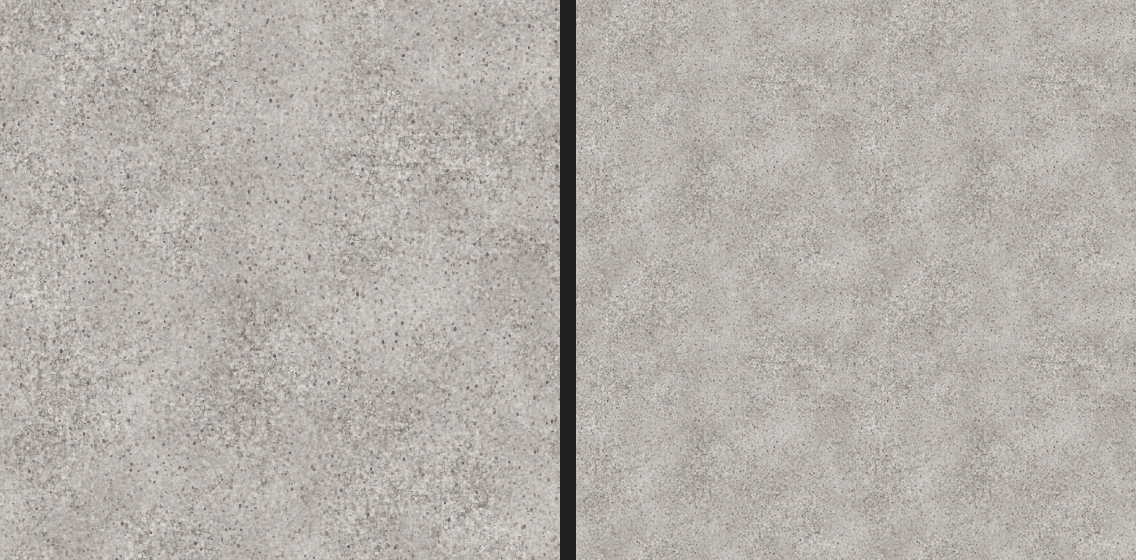
Left, the tile; right, the same tile 2 across and 2 down.
Write a three.js fragment shader that draws this texture.

```glsl
// Weathered grey concrete: soft cloudy stains under a fine sandy grain,
// a broken net of hairline cracks, and scattered pits and small stones.
// Every layer lives on a wrapped lattice, so the surface tiles seamlessly.
varying vec2 vUv;

vec2 hash2(vec2 p) {
  vec3 q = fract(p.xyx * vec3(0.1031, 0.1030, 0.0973));
  q += dot(q, q.yzx + 33.33);
  return fract((q.xx + q.yz) * q.zy);
}

// Dot product of a corner's random unit gradient with the offset to it
float corner(vec2 cell, vec2 offset, vec2 period, float seed) {
  float angle = 6.28318 * hash2(mod(cell, period) + seed).x;
  return dot(vec2(cos(angle), sin(angle)), offset);
}

// Gradient noise that wraps after a whole number of cells
float gradientNoise(vec2 uv, vec2 period, float seed) {
  vec2 p = uv * period;
  vec2 i = floor(p);
  vec2 f = p - i;
  vec2 w = f * f * f * (f * (f * 6.0 - 15.0) + 10.0);
  vec2 e = vec2(1.0, 0.0);
  float low = mix(corner(i, f, period, seed), corner(i + e.xy, f - e.xy, period, seed), w.x);
  float high = mix(corner(i + e.yx, f - e.yx, period, seed), corner(i + e.xx, f - e.xx, period, seed), w.x);
  return mix(low, high, w.y);
}

float clouds(vec2 uv, float period, float seed) {
  float sum = 0.0;
  float gain = 1.0;
  for (int octave = 0; octave < 4; octave++) {
    sum += gain * gradientNoise(uv, vec2(period), seed);
    period *= 2.0;
    gain *= 0.6;
    seed += 13.7;
  }
  return sum;
}

// Cellular sand: x is the distance to the grain border, y a random value per grain
vec2 sandGrains(vec2 uv, float count, float seed) {
  vec2 p = uv * count;
  vec2 i = floor(p);
  float nearest = 9.0;
  float second = 9.0;
  float id = 0.0;
  for (int y = -1; y <= 1; y++) {
    for (int x = -1; x <= 1; x++) {
      vec2 cell = i + vec2(float(x), float(y));
      vec2 h = hash2(mod(cell, count) + seed);
      float d = length(cell + h - p);
      second = min(second, max(nearest, d));
      if (d < nearest) {
        nearest = d;
        id = fract(h.x * 7.3 + h.y * 11.9);
      }
    }
  }
  return vec2(second - nearest, id);
}

// Sparse rounded spots: x is coverage, y a random value per spot
vec2 spots(vec2 uv, float count, float density, float seed) {
  vec2 p = uv * count;
  vec2 i = floor(p);
  vec2 result = vec2(0.0);
  for (int y = -1; y <= 1; y++) {
    for (int x = -1; x <= 1; x++) {
      vec2 cell = mod(i + vec2(float(x), float(y)), count);
      vec2 place = hash2(cell + seed);
      vec2 kind = hash2(cell + seed + 71.3);
      vec2 d = i + vec2(float(x), float(y)) + place - p;
      d.x *= mix(0.75, 1.35, kind.y);
      float radius = mix(0.14, 0.38, kind.y * kind.y);
      float cover = step(kind.x, density) * (1.0 - smoothstep(radius - 0.1, radius + 0.1, length(d)));
      if (cover > result.x) result = vec2(cover, fract(kind.y * 9.7 + place.x));
    }
  }
  return result;
}

void main() {
  // Slight warp that makes grains and stones irregular
  vec2 uv = vUv + 0.0022 * vec2(gradientNoise(vUv, vec2(150.0), 3.1), gradientNoise(vUv, vec2(150.0), 47.9));
  float stain = clouds(vUv, 6.0, 5.3);
  float rough = smoothstep(-0.3, 0.35, clouds(vUv, 5.0, 91.7));

  // Stained cement with sandy grain
  vec3 color = vec3(0.733, 0.714, 0.696) + stain * vec3(0.064, 0.066, 0.069);
  float grain = 0.10 * gradientNoise(vUv, vec2(118.0), 21.4) + 0.13 * gradientNoise(vUv, vec2(214.0), 63.2);
  color += grain * mix(0.75, 1.15, rough);

  // Grain tones and the broken crack net between them
  vec2 sand = sandGrains(uv, 112.0, 8.6);
  color += (sand.y - 0.45) * mix(0.04, 0.10, rough);
  float broken = smoothstep(-0.15, 0.3, gradientNoise(vUv, vec2(46.0), 37.5));
  float crack = (1.0 - smoothstep(0.02, 0.24, sand.x)) * broken;
  color -= crack * mix(0.05, 0.15, rough) * vec3(0.97, 1.0, 1.0);

  // Faint upright and level scratches from the formwork
  float upright = smoothstep(0.25, 0.5, gradientNoise(uv, vec2(150.0, 17.0), 29.8));
  float level = smoothstep(0.28, 0.5, gradientNoise(uv, vec2(15.0, 140.0), 83.6));
  color -= (0.07 * upright + 0.04 * level) * rough;

  // Pale chips, brown stones, then dark pits
  vec2 chip = spots(uv, 84.0, 0.24, 14.9);
  color = mix(color, vec3(0.83, 0.82, 0.80), chip.x * mix(0.3, 0.8, chip.y));
  vec2 stone = spots(uv, 92.0, 0.24, 55.2);
  vec3 stoneColor = mix(vec3(0.50, 0.45, 0.43), vec3(0.67, 0.59, 0.53), stone.y);
  color = mix(color, stoneColor, stone.x * 0.7);
  vec2 pit = spots(uv, 104.0, 0.25, 77.1);
  color = mix(color, vec3(0.36, 0.34, 0.335), pit.x * mix(0.25, 0.85, pit.y * pit.y));

  gl_FragColor = vec4(color, 1.0);
}
```
